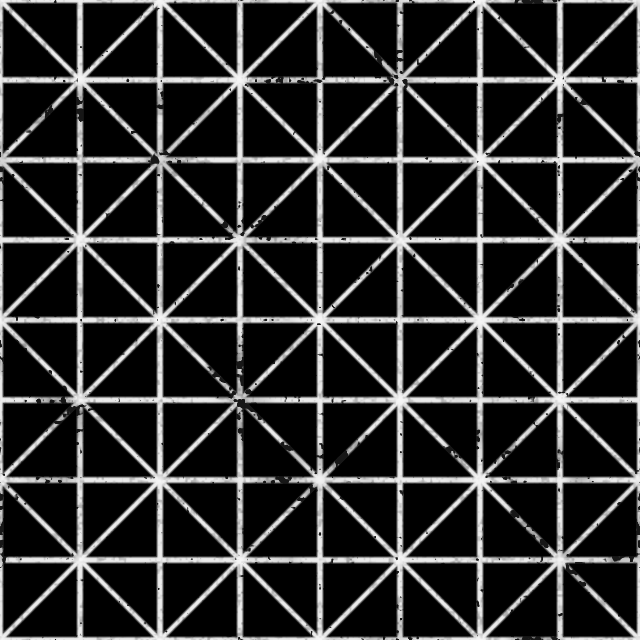
A Shadertoy shader for this pattern:

```glsl
// Worn white lattice on black: an 8 x 8 square grid whose alternate crossings
// are joined by diagonals, giving a 4 x 4 repeat of eight-armed stars.
// Line distances are blended, shaded with a dark rim, then pitted by wrapped noise.

const float CELLS = 8.0;           // squares across and down, must be even
const float GRID_HALF = 0.047;     // half widths, in squares
const float DIAGONAL_HALF = 0.041;
const float JOINT_ROUNDING = 0.02;
const float RIM_TONE = 0.26;
const float SHOULDER_TONE = 0.79;
const float CORE_TONE = 0.92;
const float HUB_GLOW = 0.07;
const float MOTTLE = 0.24;
const float SPECK_TONE = 0.09;
const float SPECK_RARE = 0.87;     // speck thresholds, clean and worn
const float SPECK_DENSE = 0.50;

float hash(ivec2 cell, int seed) {
    uint h = uint(cell.x) * 1597334673u ^ uint(cell.y) * 3812015801u;
    h ^= uint(seed) * 2798796415u;
    h = (h ^ (h >> 16)) * 2246822519u;
    h = (h ^ (h >> 13)) * 3266489917u;
    h ^= h >> 16;
    return float(h >> 8) / 16777216.0;
}

// Value noise that wraps after one canvas
float tileNoise(vec2 uv, int period, int seed) {
    vec2 q = uv * float(period);
    vec2 f = fract(q);
    f = f * f * (3.0 - 2.0 * f);
    ivec2 a = ivec2(floor(q)) % period;
    ivec2 b = (a + 1) % period;
    float low = mix(hash(a, seed), hash(ivec2(b.x, a.y), seed), f.x);
    float high = mix(hash(ivec2(a.x, b.y), seed), hash(b, seed), f.x);
    return mix(low, high, f.y);
}

float smoothMin(float a, float b, float k) {
    float h = max(k - abs(a - b), 0.0) / k;
    return min(a, b) - 0.25 * h * h * k;
}

// Distance from each coordinate to the nearest multiple of a spacing
vec2 toNearest(vec2 v, float spacing) {
    return abs(v - spacing * floor(v / spacing + 0.5));
}

float latticeDistance(vec2 p) {
    vec2 grid = toNearest(p, 1.0) - GRID_HALF;
    vec2 diagonal = toNearest(vec2(p.x + p.y, p.x - p.y), 2.0);
    diagonal = diagonal * inversesqrt(2.0) - DIAGONAL_HALF;
    return smoothMin(smoothMin(grid.x, grid.y, JOINT_ROUNDING),
                     smoothMin(diagonal.x, diagonal.y, JOINT_ROUNDING),
                     JOINT_ROUNDING);
}

// Distance to the nearest crossing that carries diagonals
float hubDistance(vec2 p) {
    return min(length(toNearest(p, 2.0)), length(toNearest(p + 1.0, 2.0)));
}

// Patches of heavy wear, 0 clean to 1 worn
float wearMask(vec2 uv) {
    float broad = tileNoise(uv, 11, 1);
    float local = tileNoise(uv, 31, 2);
    return smoothstep(0.56, 0.88, 0.62 * broad + 0.38 * local);
}

float speckCover(vec2 uv, float wear) {
    float grain = 0.8 * tileNoise(uv, 150, 3) + 0.2 * tileNoise(uv, 310, 4);
    float threshold = mix(SPECK_RARE, SPECK_DENSE, wear);
    return smoothstep(threshold - 0.07, threshold + 0.05, grain);
}

void mainImage(out vec4 fragColor, in vec2 fragCoord) {
    vec2 uv = fragCoord / iResolution.xy;
    vec2 p = uv * CELLS;
    float pixel = CELLS / iResolution.y;
    float d = latticeDistance(p);
    float cover = 1.0 - smoothstep(-0.5 * pixel, 0.5 * pixel, d);

    // Dark rim, grey shoulder, bright core
    float tone = mix(RIM_TONE, SHOULDER_TONE, smoothstep(0.009, 0.020, -d));
    tone = mix(tone, CORE_TONE, smoothstep(0.018, 0.032, -d));

    // Stained surface, brightened at the hubs
    float wear = wearMask(uv);
    float stain = 0.6 * tileNoise(uv, 230, 5) + 0.4 * tileNoise(uv, 70, 6);
    tone *= 1.0 - MOTTLE * smoothstep(0.45, 0.9, stain);
    tone *= 1.0 - 0.22 * wear;
    float hub = hubDistance(p) / HUB_GLOW;
    tone = mix(tone, 0.98, 0.75 * exp(-hub * hub) * (1.0 - wear));

    // Dark pits
    tone = mix(tone, min(tone, SPECK_TONE), speckCover(uv, wear));
    fragColor = vec4(vec3(tone * cover), 1.0);
}
```
